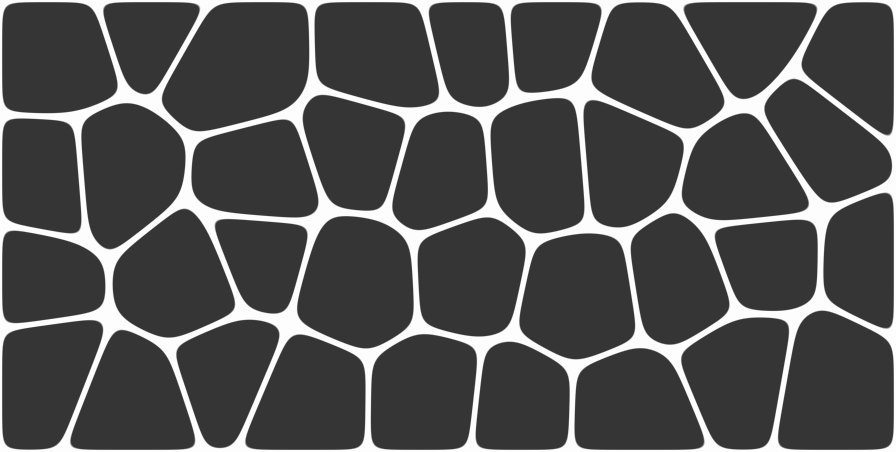
Reproduce this pattern procedurally as a Shadertoy shader.

```glsl
// Dark rounded stones of irregular size, parted by thin white joints.

const vec3 STONE_COLOR = vec3(0.208);
const vec3 JOINT_COLOR = vec3(0.992);
const ivec2 STONES = ivec2(9, 4);    // stones across and up
const float JITTER = 0.70;           // scatter inside a grid slot
const float ROW_SHIFT = 0.14;        // sideways shift of alternate rows
const float SIZE_SPREAD = 0.005;     // variation of stone weight
const float JOINT_HALF = 0.0061;     // half joint width, in canvas heights
const float BORDER = 0.0048;         // margin along the canvas edge
const float CORNER_SHARPNESS = 70.0; // higher gives tighter corners
const float SEED = 17.0;

vec3 hash3(vec2 p) {
    vec3 q = fract(p.xyx * vec3(0.1031, 0.1030, 0.0973));
    q += dot(q, q.yxz + 33.33);
    return fract((q.xxy + q.yzz) * q.zyx);
}

// Stone centre in xy, weight in z
vec3 stoneSite(int index, float aspect) {
    vec2 slot = vec2(index % STONES.x, index / STONES.x);
    vec3 rnd = hash3(slot + SEED);
    vec2 offset = 0.5 + JITTER * (rnd.xy - 0.5);
    offset.x += ROW_SHIFT * (2.0 * mod(slot.y, 2.0) - 1.0);
    vec2 slotSize = vec2(aspect, 1.0) / vec2(STONES);
    return vec3((slot + offset) * slotSize, SIZE_SPREAD * rnd.z);
}

// Squared distance to a site, reduced by its weight
float power(vec2 p, vec3 site) {
    vec2 d = p - site.xy;
    return dot(d, d) - site.z;
}

// Contribution of one wall to the smooth minimum
float wall(float dist) {
    return exp(-CORNER_SHARPNESS * dist);
}

// Smooth distance into the stone, positive inside
float stoneDepth(vec2 p, float aspect) {
    int count = STONES.x * STONES.y;
    int owner = 0;
    float nearest = 1e5;
    for (int i = 0; i < count; i++) {
        float d = power(p, stoneSite(i, aspect));
        if (d < nearest) {
            nearest = d;
            owner = i;
        }
    }

    // Joints towards all other stones
    vec3 home = stoneSite(owner, aspect);
    float sum = 0.0;
    for (int i = 0; i < count; i++) {
        if (i == owner) continue;
        vec3 site = stoneSite(i, aspect);
        float gap = max(distance(site.xy, home.xy), 1e-4);
        sum += wall((power(p, site) - nearest) / (2.0 * gap) - JOINT_HALF);
    }

    // Canvas edges
    vec2 low = p - BORDER;
    vec2 high = vec2(aspect, 1.0) - p - BORDER;
    sum += wall(low.x) + wall(low.y) + wall(high.x) + wall(high.y);
    return -log(sum) / CORNER_SHARPNESS;
}

void mainImage(out vec4 fragColor, in vec2 fragCoord) {
    float aspect = iResolution.x / iResolution.y;
    float pixel = 1.0 / iResolution.y;
    float depth = stoneDepth(fragCoord * pixel, aspect);
    float stone = smoothstep(-0.75 * pixel, 0.75 * pixel, depth);
    fragColor = vec4(mix(JOINT_COLOR, STONE_COLOR, stone), 1.0);
}
```
